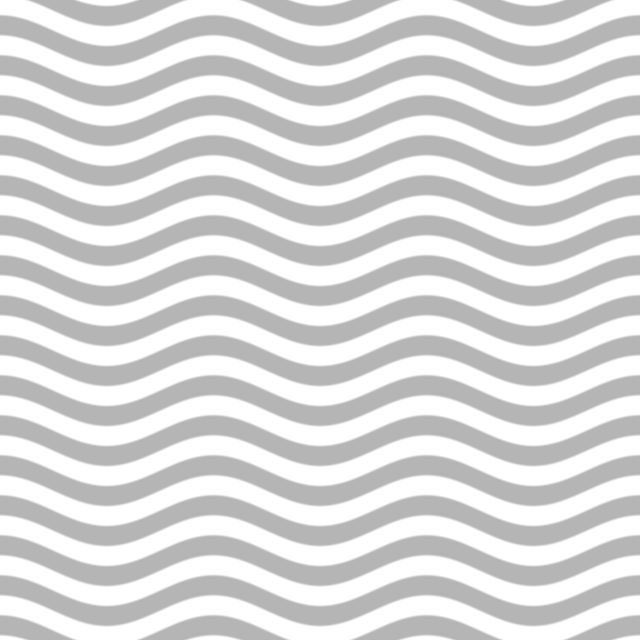
Give the GLSL for this pattern, as a WebGL 1 fragment shader.

```glsl
precision highp float;
// Even grey and white wavy stripes, stacked from bottom to top.
// A cosine shifts the height, then a repeated band distance is thresholded
// with a soft edge. Whole repeat counts make the canvas tile both ways.

uniform vec2 u_resolution;

const float TAU = 6.2831853;
const float WAVES = 3.0;          // wave crests across
const float STRIPES = 16.0;       // grey stripes from bottom to top
const float AMPLITUDE = 0.024;    // crest height above the wave's middle
const float STRIPE_FILL = 0.5;    // grey share of each stripe period
const float STRIPE_SHIFT = -0.001; // vertical offset of the whole stack
const float EDGE_SOFTNESS = 0.0026; // half width of the blurred edge
const vec3 GREY = vec3(0.71);
const vec3 WHITE = vec3(1.0);

// Signed distance to the nearest stripe edge, negative inside the grey.
float stripeDistance(vec2 p) {
  float angle = TAU * WAVES * p.x;
  float height = p.y - STRIPE_SHIFT - AMPLITUDE * cos(angle);
  float fromCentre = abs(fract(height * STRIPES + 0.5) - 0.5);
  float vertical = (fromCentre - 0.5 * STRIPE_FILL) / STRIPES;

  // Divide by the gradient length so slopes blur as much as crests.
  float slope = AMPLITUDE * TAU * WAVES * sin(angle);
  return vertical / sqrt(1.0 + slope * slope);
}

void main() {
  vec2 p = gl_FragCoord.xy / u_resolution;
  float pixel = 1.0 / min(u_resolution.x, u_resolution.y);
  float edge = max(EDGE_SOFTNESS, 0.75 * pixel);
  float paper = smoothstep(-edge, edge, stripeDistance(p));
  gl_FragColor = vec4(mix(GREY, WHITE, paper), 1.0);
}
```
